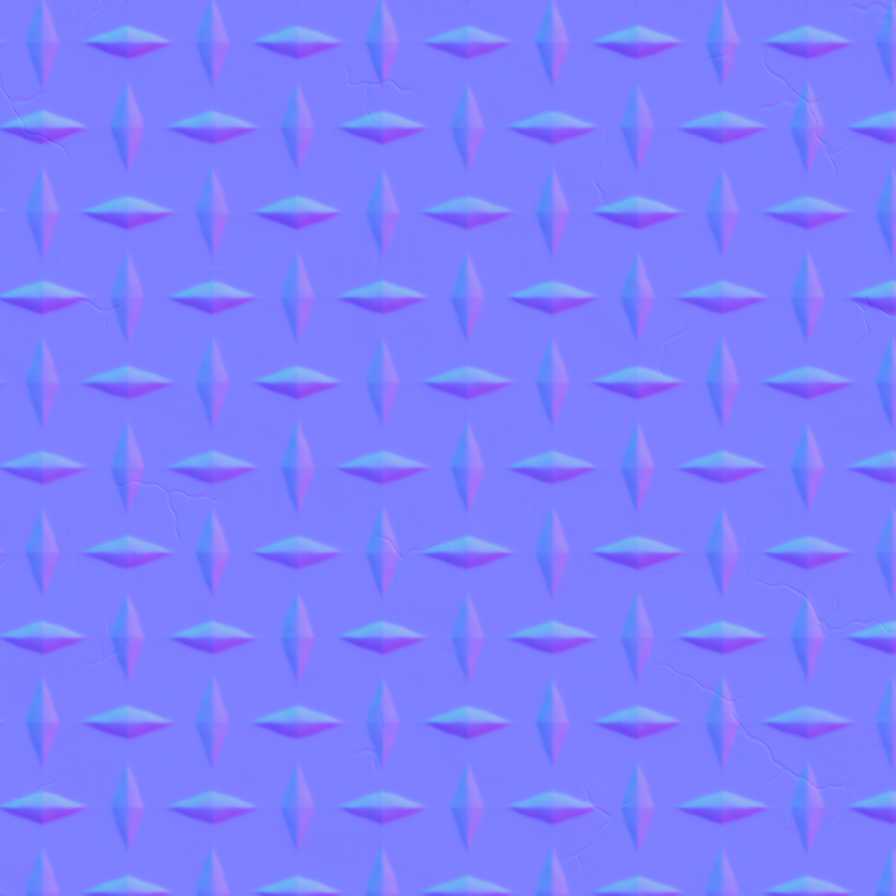
This texture map is drawn by a Shadertoy shader. Its source:

```glsl
const float CELLS = 10.54;      // lattice cells across the canvas
const float HALF_LENGTH = 0.56; // stud sizes, in cells
const float HALF_WIDTH = 0.19;

vec2 hash2(vec2 p) {
    vec3 q = fract(p.xyx * vec3(0.1031, 0.103, 0.0973));
    q += dot(q, q.yzx + 33.33);
    return fract((q.xx + q.yz) * q.zy);
}

// Soft-edged pyramid on a rhombus, long axis along x
float studProfile(vec2 p, float halfLength, float halfWidth) {
    float ridge = sqrt(p.y * p.y + 0.0004);
    float t = 1.0 - pow(abs(p.x) / halfLength, 1.15) - ridge / halfWidth;
    t = 0.5 * (t + sqrt(t * t + 0.01));
    return t * (1.4 - 0.5 * t);
}

// Four interleaved lattices with a period of two cells, alternating direction
float studs(vec2 p) {
    float height = 0.0;
    for (int k = 0; k < 4; k++) {
        vec2 offset = vec2(k & 1, k >> 1);
        bool upright = k == 0 || k == 3;
        vec2 s = (p - offset - vec2(-0.5, 0.5)) * 0.5;
        vec2 local = (fract(s) - 0.5) * 2.0;
        vec2 vary = hash2(floor(s) * 2.0 + offset + 50.0) - 0.5;
        if (upright) local = local.yx;
        local.y += 0.004 * sin(local.x * 19.0 + vary.x * 40.0);
        float rise = (upright ? 0.05 : 0.073) * (1.0 + 0.2 * vary.y);
        height += rise * studProfile(local, HALF_LENGTH + 0.04 * vary.x, HALF_WIDTH);
    }
    return height;
}

// Gap between the two nearest cellular points: zero on cell borders
float cellBorder(vec2 p) {
    vec2 base = floor(p);
    float nearest = 9.0, second = 9.0;
    for (int y = -1; y <= 1; y++)
    for (int x = -1; x <= 1; x++) {
        vec2 cell = base + vec2(x, y);
        float d = length(cell + hash2(cell + 80.0) - p);
        second = min(second, max(nearest, d));
        nearest = min(nearest, d);
    }
    return second - nearest;
}

// Sparse hairline cracks
float cracks(vec2 p) {
    vec2 warped = p + 0.09 * sin(p.yx * 5.3 + 1.5 * sin(p * 3.1)) + 0.02 * sin(p.yx * 23.0);
    float mask = sin(p.x * 1.37 + 2.0 * sin(p.y * 0.83)) * sin(p.y * 1.61 + 1.7 * sin(p.x * 0.71));
    float line = 1.0 - smoothstep(0.0, 0.045, cellBorder(warped * 0.9));
    return line * smoothstep(0.55, 0.85, mask);
}

// Scattered faint rectangular dents
float dents(vec2 p) {
    vec2 cell = floor(p);
    vec2 place = hash2(cell + 120.0);
    vec2 shape = hash2(cell + 190.0);
    vec2 d = abs(fract(p) - 0.5 - 0.5 * (place - 0.5)) - mix(vec2(0.04, 0.06), vec2(0.1, 0.18), shape);
    float box = 1.0 - smoothstep(-0.02, 0.03, max(d.x, d.y));
    return box * step(0.8, fract(place.x * 7.0 + shape.y * 5.0));
}

// Uneven sheet: layered rotated sines
float ripples(vec2 p) {
    float sum = 0.0, amplitude = 1.0;
    for (int i = 0; i < 5; i++) {
        sum += amplitude * sin(p.x + 1.3 * sin(p.y * 0.8)) * sin(p.y + 1.1 * sin(p.x * 0.7));
        p = mat2(0.8, 0.6, -0.6, 0.8) * p * 1.9 + 4.7;
        amplitude *= 0.48;
    }
    return sum;
}

// Patches of fine vertical scratches
float scratches(vec2 p) {
    float mask = smoothstep(0.3, 0.9, sin(p.x * 2.3 + sin(p.y * 1.1)) * sin(p.y * 1.9 + 2.0 * sin(p.x)));
    return mask * sin(p.x * 41.0 + 3.0 * sin(p.x * 7.0) + 0.6 * sin(p.y * 2.0));
}

float surfaceHeight(vec2 p) {
    return studs(p) - 0.0032 * cracks(p) + 0.0016 * dents(p)
         + 0.003 * ripples(p * 1.6) + 0.0004 * scratches(p);
}

// Surface normal by central differences
vec3 surfaceNormal(vec2 p, float stepSize) {
    vec2 e = vec2(stepSize, 0.0);
    vec2 slope = vec2(surfaceHeight(p + e.xy) - surfaceHeight(p - e.xy),
                      surfaceHeight(p + e.yx) - surfaceHeight(p - e.yx)) / (2.0 * stepSize);
    return normalize(vec3(-slope, 1.0));
}

void mainImage(out vec4 fragColor, in vec2 fragCoord) {
    vec2 uv = fragCoord / iResolution.xy;
    vec2 p = (uv - vec2(0.0, 1.0)) * CELLS; // lattice starts at the top left
    vec3 normal = surfaceNormal(p, 0.016);
    fragColor = vec4(0.5 + 0.5 * normal - vec3(0.006, 0.0, 0.0), 1.0);
}
```
